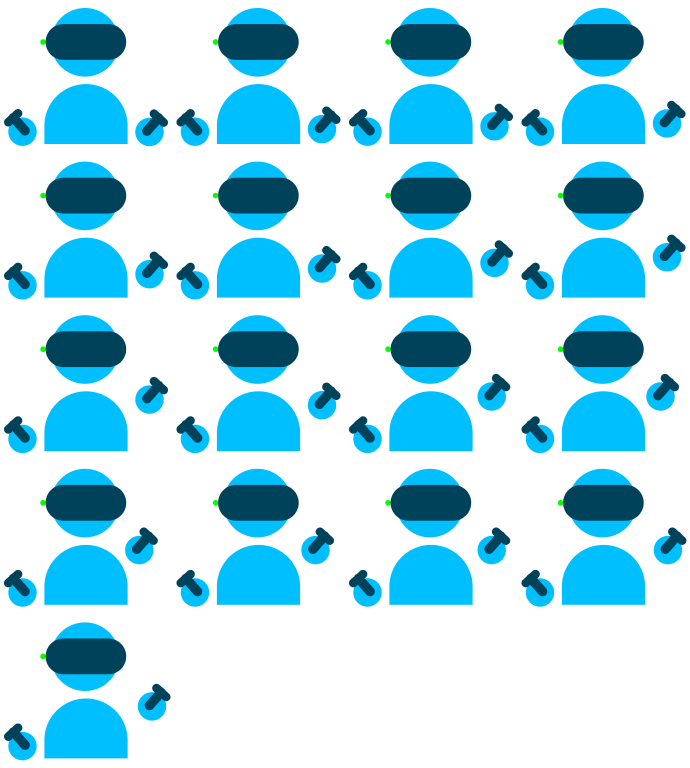
This pattern is drawn by a Shadertoy shader. Its source:

```glsl
const vec3 SKIN = vec3(0.0, 0.75, 1.0);
const vec3 GEAR = vec3(0.0, 0.26, 0.35);
const vec3 LAMP = vec3(0.0, 1.0, 0.0);

float circle(vec2 p, vec2 center, float radius) {
    return length(p - center) - radius;
}

float capsule(vec2 p, vec2 a, vec2 b, float radius) {
    vec2 ab = b - a;
    float t = clamp(dot(p - a, ab) / dot(ab, ab), 0.0, 1.0);
    return length(p - a - ab * t) - radius;
}

void paint(inout vec3 color, vec3 ink, float dist, float pixel) {
    color = mix(color, ink, clamp(0.5 - dist / pixel, 0.0, 1.0));
}

// Round hand gripping a T-shaped controller that leans left
void paintHand(inout vec3 color, vec2 p, float pixel) {
    paint(color, SKIN, circle(p, vec2(0.0), 0.142), pixel);
    float handle = capsule(p, vec2(-0.09, -0.14), vec2(0.025, -0.01), 0.048);
    float bar = capsule(p, vec2(-0.142, -0.095), vec2(-0.045, -0.183), 0.043);
    paint(color, GEAR, min(handle, bar), pixel);
}

// The right hand rises over ten frames, then swings in and out
vec2 rightHand(float frame) {
    if (frame > 9.5) {
        float x = min(1.393 + 0.037 * abs(frame - 12.0), 1.52);
        return vec2(x, 0.893 + 0.027 * step(15.5, frame));
    }
    // Frames 8 and 9 run in swapped order
    float rise = frame > 7.5 ? 17.0 - frame : frame;
    return vec2(1.495, 1.32 - 0.0285 * min(rise, 4.0) - 0.0565 * max(rise - 4.0, 0.0));
}

void mainImage(out vec4 fragColor, in vec2 fragCoord) {
    // Four columns by five rows, y pointing down
    float pixel = 7.68 / iResolution.y;
    vec2 uv = vec2(fragCoord.x, iResolution.y - fragCoord.y) * pixel;
    vec2 cellSize = vec2(1.725, 1.536);
    vec2 cell = floor(uv / cellSize);
    vec2 p = uv - cell * cellSize;
    float frame = cell.x + 4.0 * cell.y;

    vec3 color = vec3(1.0);
    if (frame < 16.5 && cell.x < 3.5) {
        // Head and domed torso
        paint(color, SKIN, circle(p, vec2(0.85, 0.423), 0.343), pixel);
        float dome = capsule(p, vec2(0.86, 1.257), vec2(0.86, 2.0), 0.416);
        paint(color, SKIN, max(dome, p.y - 1.44), pixel);

        // Headset with its side lamp
        paint(color, LAMP, circle(p, vec2(0.431, 0.42), 0.028), pixel);
        paint(color, GEAR, capsule(p, vec2(0.635, 0.42), vec2(1.083, 0.42), 0.179), pixel);

        paintHand(color, p - vec2(0.225, 1.317), pixel);
        vec2 mirrored = (p - rightHand(frame)) * vec2(-1.0, 1.0);
        paintHand(color, mirrored, pixel);
    }
    fragColor = vec4(color, 1.0);
}
```
